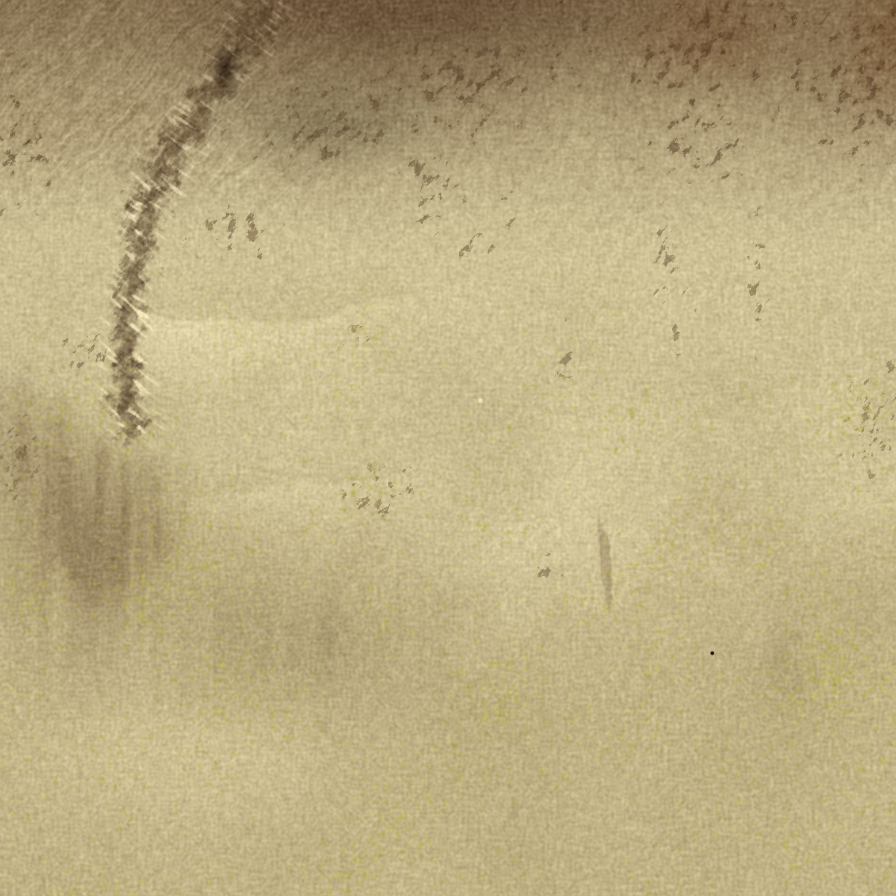
A WebGL 2 fragment shader for this texture:

```glsl
#version 300 es
precision highp float;
// Aged parchment: a cream sheet with a scorched brown top, a dark torn crease
// on the left, flaking stains, soft washes and yellow-green specks.
// Gaussian blobs set where marks lie; gradient noise breaks them into flakes.
uniform vec2 u_resolution;
out vec4 fragColor;

vec2 gradient(vec2 cell) {
  vec3 h = fract(cell.xyx * vec3(0.1031, 0.1030, 0.0973));
  h += dot(h, h.yzx + 33.33);
  return fract((h.xx + h.yz) * h.zy) * 2.0 - 1.0;
}

float noise(vec2 p) {
  vec2 i = floor(p), f = p - i, e = vec2(0.0, 1.0);
  vec2 u = f * f * f * (f * (f * 6.0 - 15.0) + 10.0);
  return mix(
    mix(dot(gradient(i), f), dot(gradient(i + e.yx), f - e.yx), u.x),
    mix(dot(gradient(i + e), f - e), dot(gradient(i + 1.0), f - 1.0), u.x), u.y);
}

float fbm(vec2 p) {
  float sum = 0.0, amp = 0.6;
  for (int k = 0; k < 4; k++) {
    sum += amp * noise(p);
    p = mat2(1.6, 1.2, -1.2, 1.6) * p + 7.3;
    amp *= 0.6;
  }
  return sum;
}

float blob(vec2 p, float x, float y, float rx, float ry) {
  vec2 q = (p - vec2(x, y)) / vec2(rx, ry);
  return exp(-dot(q, q));
}

float blob(vec2 p, vec4 s) { return blob(p, s.x, s.y, s.z, s.w); }

float segment(vec2 p, vec2 a, vec2 b) {
  vec2 d = b - a;
  return length(p - a - d * clamp(dot(p - a, d) / dot(d, d), 0.0, 1.0));
}

// Bright lip under a curved fold, faint shadow above it
float fold(vec2 p, float height) {
  float d = p.y - height;
  float span = smoothstep(0.14, 0.19, p.x) * (1.0 - smoothstep(0.36, 0.56, p.x));
  return span * exp(-abs(d) / 0.03) * mix(1.0, -0.4, smoothstep(-0.006, 0.003, d));
}

void main() {
  vec2 p = gl_FragCoord.xy / u_resolution;
  vec2 warp = vec2(fbm(p * 9.0), fbm(p * 9.0 + 31.0));
  vec2 w = p + 0.035 * warp;
  float cloud = fbm(p * 4.0 + 3.0);
  float grain = fbm(p * vec2(95.0, 75.0));
  float flakes = fbm(mat2(0.8, 0.5, -0.6, 0.8) * p * vec2(85.0, 55.0));

  // Sheet, cloudy tone and folds
  vec3 col = mix(vec3(0.755, 0.70, 0.525), vec3(0.81, 0.76, 0.59), smoothstep(0.25, 0.62, p.y + 0.3 * cloud));
  col += 0.06 * cloud + 0.04 * blob(w, 0.2, 0.16, 0.2, 0.07) + 0.04 * blob(w, 0.23, 0.61, 0.1, 0.04);
  col += 0.05 * fold(w, 0.64 + 0.8 * pow(p.x - 0.26, 2.0));
  col += 0.035 * fold(w, 0.45 + 0.5 * pow(p.x - 0.22, 2.0));

  // Scorched top, broken up by flakes
  float scorch = smoothstep(0.7, 1.03, p.y + 0.12 * cloud + 0.08 * flakes);
  col = mix(col, vec3(0.49, 0.40, 0.28), 0.85 * scorch);
  float soot = blob(w, 0.4, 1.02, 0.2, 0.1) + 0.5 * blob(w, 0.62, 1.02, 0.2, 0.1);
  col = mix(col, vec3(0.37, 0.275, 0.185), 0.7 * min(soot, 1.0));
  col = mix(col, vec3(0.44, 0.39, 0.28), 0.5 * blob(w, 0.37, 0.865, 0.11, 0.05));
  float rust = 0.5 * blob(w, 0.79, 0.96, 0.08, 0.05) + 0.6 * blob(w, 1.0, 0.97, 0.06, 0.09);
  col = mix(col, vec3(0.44, 0.29, 0.17), rust * (0.8 + flakes));

  // Soft washes, streaked downwards
  float wash = 0.6 * blob(w, 0.09, 0.37, 0.08, 0.1) + 0.6 * blob(w, 0.01, 0.5, 0.07, 0.07)
    + 0.3 * blob(w, 0.34, 0.29, 0.17, 0.085) + 0.3 * blob(w, 0.88, 0.26, 0.025, 0.06);
  wash += 0.35 * smoothstep(0.35, 0.65, blob(w, 0.125, 0.42, 0.08, 0.1) + 0.5 * grain);
  wash += 0.5 * smoothstep(0.3, 0.7, blob(p + 0.01 * warp, 0.712 - 0.1 * p.y, 0.37, 0.007, 0.055) + 0.5 * grain);
  wash *= 0.85 + 0.8 * noise(p * vec2(70.0, 5.0));
  col = mix(col, vec3(0.53, 0.45, 0.32), clamp(wash, 0.0, 0.75));

  // Flaking stains: xy centre, zw radius
  vec4 small[11] = vec4[](vec4(0.53, 0.725, 0.03, 0.022), vec4(0.39, 0.625, 0.023, 0.018),
    vec4(0.75, 0.69, 0.022, 0.09), vec4(0.84, 0.66, 0.012, 0.09), vec4(0.63, 0.6, 0.014, 0.04),
    vec4(0.61, 0.37, 0.023, 0.025), vec4(0.975, 0.53, 0.035, 0.07), vec4(0.26, 0.74, 0.06, 0.03),
    vec4(0.42, 0.455, 0.05, 0.03), vec4(0.565, 0.775, 0.009, 0.025), vec4(0.1, 0.61, 0.045, 0.03));
  vec4 large[8] = vec4[](vec4(0.77, 0.95, 0.1, 0.07), vec4(0.97, 0.89, 0.08, 0.09),
    vec4(0.79, 0.84, 0.06, 0.05), vec4(0.38, 0.86, 0.12, 0.06), vec4(0.52, 0.91, 0.11, 0.07),
    vec4(0.01, 0.83, 0.05, 0.08), vec4(0.48, 0.79, 0.04, 0.05), vec4(0.01, 0.49, 0.06, 0.07));
  float cover = 0.45 * scorch * smoothstep(0.25, 0.5, p.x);
  for (int k = 0; k < 11; k++) cover = max(cover, 0.85 * blob(w, small[k]));
  for (int k = 0; k < 8; k++) cover = max(cover, 0.8 * blob(w, large[k]));
  float flaked = smoothstep(0.42, 0.58, 0.45 * cover + 1.2 * flakes) * smoothstep(0.05, 0.4, cover);
  col = mix(col, mix(vec3(0.46, 0.385, 0.26), vec3(0.35, 0.25, 0.16), scorch), 0.55 * flaked);

  // Brushed scratches at the top left
  vec2 along = mat2(0.7, -0.7, 0.7, 0.7) * (p + 0.03 * warp);
  float scratch = noise(along * vec2(14.0, 170.0)) + noise(along * vec2(30.0, 300.0));
  col += 0.08 * scratch * smoothstep(0.72, 0.85, p.y) * (1.0 - smoothstep(0.25, 0.5, p.x));

  // Torn crease with ribbed edges
  vec2 path[7] = vec2[](vec2(0.29, 0.985), vec2(0.245, 0.905), vec2(0.195, 0.845), vec2(0.165, 0.775),
    vec2(0.155, 0.69), vec2(0.14, 0.61), vec2(0.145, 0.53));
  float crease = 1.0;
  for (int k = 0; k < 6; k++) crease = min(crease, segment(p + 0.025 * warp, path[k], path[k + 1]));
  float ribs = noise(mat2(0.8, 0.6, -0.6, 0.8) * p * vec2(40.0, 170.0));
  float torn = 1.0 - smoothstep(0.0, 0.024, crease + 0.025 * ribs - 0.03 * flakes);
  col = mix(col, vec3(0.33, 0.25, 0.16), clamp(torn * (0.6 + 0.7 * ribs + 0.6 * flakes), 0.0, 0.85));
  col += 0.14 * smoothstep(0.1, 0.4, ribs) * (1.0 - smoothstep(0.01, 0.05, crease));
  col = mix(col, vec3(0.2, 0.14, 0.09), 0.8 * blob(w, 0.25, 0.915, 0.01, 0.016));

  // Yellow-green specks, weave and grain
  float specks = smoothstep(0.05, 0.5, fbm(p * 110.0) + 0.5 * fbm(p * 7.0 + 5.0)) * (1.0 - smoothstep(0.5, 0.78, p.y));
  col = mix(col, vec3(0.73, 0.69, 0.27), 0.5 * specks);
  float weave = noise(p * vec2(240.0, 60.0)) + noise(p * vec2(60.0, 240.0));
  col += 0.06 * grain + 0.05 * weave + 0.09 * noise(p * 235.0);

  // One dark and one pale pinprick
  col = mix(col, vec3(0.1, 0.08, 0.05), 1.0 - smoothstep(0.001, 0.003, length(p - vec2(0.795, 0.271))));
  col = mix(col, vec3(0.95, 0.9, 0.72), 1.0 - smoothstep(0.001, 0.004, length(p - vec2(0.536, 0.553))));
  fragColor = vec4(clamp(col, 0.0, 1.0), 1.0);
}
```
